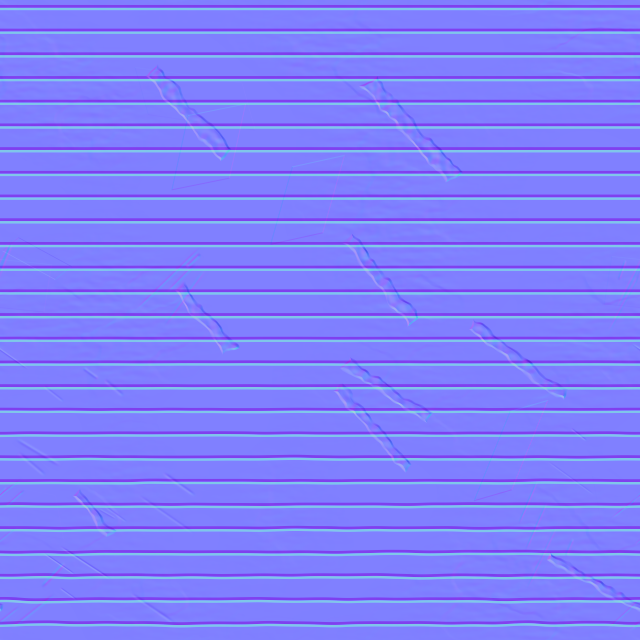
This texture map is drawn by a Shadertoy shader. Its source:

```glsl
// Tangent-space normal map of worn horizontal boards with V-shaped grooves.
// A wrapping height field (grooves, grain, flakes, facets, gouges, scratches)
// is differenced over one pixel, which also smooths every edge.

#define BOARDS 27.0          // boards down the canvas
#define GROOVE_PHASE 0.327   // first groove below the top, in boards
#define GROOVE_DEPTH 0.068   // in boards
#define UPPER_SLOPE 0.58     // groove wall facing down
#define LOWER_SLOPE 0.67     // groove wall facing up
#define GROOVE_WOBBLE 0.07   // in boards, strongest near the bottom
#define GRAIN_HEIGHT 0.00045
#define FLAKE_HEIGHT 0.00035
#define SCRATCH_SLOPE 0.30
#define SCRATCHES 36
#define GOUGES 9
#define FACETS 7

vec2 hash2(vec2 p) {
    vec3 q = fract(p.xyx * vec3(0.1031, 0.1030, 0.0973));
    q += dot(q, q.yzx + 33.33);
    return fract((q.xx + q.yz) * q.zy);
}

float cornerGradient(vec2 cell, vec2 offset, vec2 period) {
    return dot(hash2(mod(cell, period) + 7.0) * 2.0 - 1.0, offset);
}

// Gradient noise that wraps after the given number of cells
float noise(vec2 p, vec2 period) {
    vec2 i = floor(p), f = p - i;
    vec2 u = f * f * f * (f * (f * 6.0 - 15.0) + 10.0);
    vec2 e = vec2(1.0, 0.0);
    return mix(mix(cornerGradient(i, f, period),
                   cornerGradient(i + e.xy, f - e.xy, period), u.x),
               mix(cornerGradient(i + e.yx, f - e.yx, period),
                   cornerGradient(i + e.xx, f - e.xx, period), u.x), u.y);
}

float wrapNoise(vec2 uv, vec2 cells) { return noise(uv * cells, cells); }

// Shortest offset on the wrapping canvas, turned into a feature's own frame
vec2 localFrame(vec2 uv, vec2 centre, float angle) {
    vec2 d = uv - centre;
    d -= floor(d + 0.5);
    float c = cos(angle), s = sin(angle);
    return vec2(c * d.x + s * d.y, c * d.y - s * d.x);
}

float grooves(vec2 uv) {
    float t = (1.0 - uv.y) * BOARDS - GROOVE_PHASE;
    float row = floor(t + 0.5);
    float wobble = noise(vec2(uv.x * 16.0, row + 0.5), vec2(16.0, BOARDS));
    float d = row - t + GROOVE_WOBBLE * wobble * smoothstep(0.6, 0.0, uv.y);
    return min(max(d * UPPER_SLOPE, -d * LOWER_SLOPE) - GROOVE_DEPTH, 0.0) / BOARDS;
}

// Fine grain along the boards and ragged flakes, both in patches
float surface(vec2 uv, float ragged) {
    float patches = smoothstep(-0.15, 0.3, wrapNoise(uv, vec2(4.0, 5.0)));
    float grain = wrapNoise(uv, vec2(18.0, 75.0)) + 0.5 * wrapNoise(uv, vec2(60.0, 110.0));
    float flake = wrapNoise(uv, vec2(7.0, 13.0)) + 0.12 * ragged;
    return GRAIN_HEIGHT * patches * grain
         + FLAKE_HEIGHT * patches * smoothstep(-0.04, 0.04, flake);
}

// Long torn strips falling to the right, rough inside
float gouges(vec2 uv, float ragged, float rough) {
    float h = 0.0;
    for (int i = 0; i < GOUGES; i++) {
        vec2 a = hash2(vec2(float(i), 3.0)), b = hash2(vec2(float(i), 11.0));
        vec2 q = localFrame(uv, a, -mix(0.45, 0.95, b.x));
        q += ragged * vec2(0.012, 0.010);
        vec2 edge = abs(q) - vec2(mix(0.03, 0.10, b.y), mix(0.004, 0.013, a.y));
        float inside = 1.0 - smoothstep(-0.0025, 0.0025, max(edge.x, edge.y));
        h += inside * (0.0016 * rough - 0.0010);
    }
    return h;
}

// Skewed, shallow plates with crisp thin outlines
float facets(vec2 uv) {
    float h = 0.0;
    for (int i = 0; i < FACETS; i++) {
        vec2 a = hash2(vec2(float(i), 23.0)), b = hash2(vec2(float(i), 31.0));
        vec2 q = localFrame(uv, a, mix(-0.5, 0.3, b.x));
        q.x += q.y * (b.y - 0.5) * 1.6;
        vec2 edge = abs(q) - mix(vec2(0.03, 0.015), vec2(0.10, 0.06), b.yx);
        h += 0.0005 * (b.x - 0.35) * (1.0 - smoothstep(-0.001, 0.001, max(edge.x, edge.y)));
    }
    return h;
}

// Groups of four near-parallel scratches, alternately rising and falling
float scratches(vec2 uv) {
    float h = 0.0;
    for (int i = 0; i < SCRATCHES; i++) {
        float group = float(i / 4);
        vec2 a = hash2(vec2(group, 47.0)), b = hash2(vec2(float(i), 59.0));
        vec2 c = hash2(vec2(float(i), 71.0));
        float angle = mod(group, 2.0) < 0.5 ? mix(0.75, 1.15, a.x) : -mix(0.5, 0.9, a.y);
        vec2 q = localFrame(uv, a + (b - 0.5) * vec2(0.18, 0.13), angle + 0.2 * (c.x - 0.5));
        float halfLength = mix(0.015, 0.075, c.y * c.y);
        float width = mix(0.0012, 0.0026, b.x);
        float taper = 1.0 - smoothstep(0.6, 1.0, abs(q.x) / halfLength);
        h += (c.x < 0.6 ? -1.0 : 1.0) * SCRATCH_SLOPE * mix(0.4, 1.0, b.y)
           * width * taper * exp(-q.y * q.y / (width * width));
    }
    return h;
}

float height(vec2 uv) {
    float rough = wrapNoise(uv, vec2(75.0));
    float ragged = wrapNoise(uv, vec2(28.0)) + 0.4 * rough;
    return grooves(uv) + surface(uv, ragged) + gouges(uv, ragged, rough)
         + facets(uv) + scratches(uv);
}

void mainImage(out vec4 fragColor, in vec2 fragCoord) {
    vec2 uv = fragCoord / iResolution.xy;
    vec2 e = vec2(max(0.0007, 0.5 / iResolution.y), 0.0);
    vec2 slope = vec2(height(uv + e.xy) - height(uv - e.xy),
                      height(uv + e.yx) - height(uv - e.yx)) / (2.0 * e.x);
    vec3 normal = normalize(vec3(-slope, 1.0));
    fragColor = vec4(normal * 0.5 + 0.5, 1.0);
}
```
